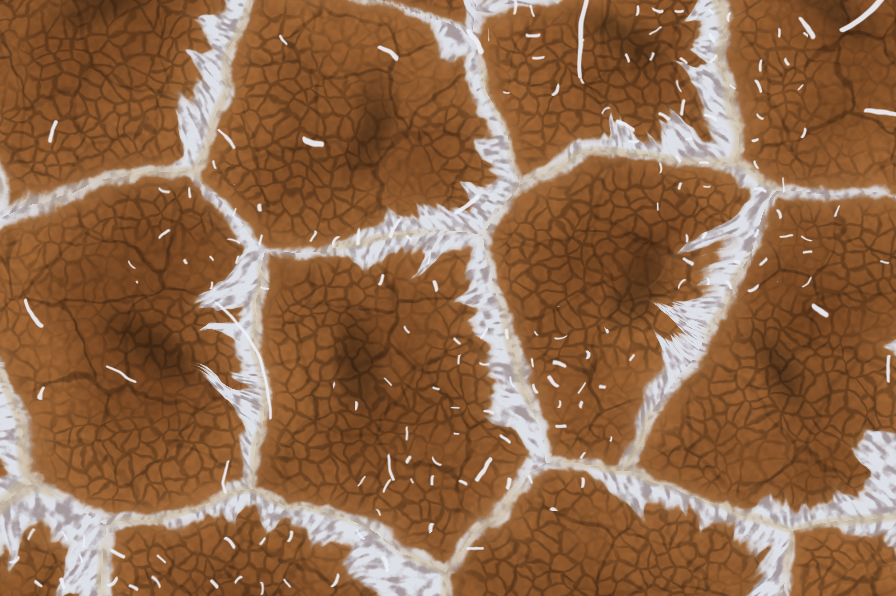
Write a WebGL 1 fragment shader that draws this texture.

```glsl
precision highp float;
// Wet brown tissue pockets with fine veins, split by pale, jagged membranes.
uniform vec2 u_resolution;

float hash(vec2 p) {
  vec3 q = fract(p.xyx * 0.1031);
  q += dot(q, q.yzx + 33.33);
  return fract((q.x + q.y) * q.z);
}

vec2 hash2(vec2 p) { return vec2(hash(p), hash(p + 57.3)); }

float noise(vec2 p) {
  vec2 i = floor(p), f = fract(p);
  f = f * f * (3.0 - 2.0 * f);
  return mix(mix(hash(i), hash(i + vec2(1, 0)), f.x),
             mix(hash(i + vec2(0, 1)), hash(i + vec2(1, 1)), f.x), f.y);
}

float fbm(vec2 p) {
  float sum = 0.0, amp = 0.53;
  for (int i = 0; i < 4; i++) {
    sum += amp * noise(p);
    p = mat2(1.6, 1.2, -1.2, 1.6) * p + 11.7;
    amp *= 0.5;
  }
  return sum;
}

vec2 warp(vec2 p, float scale, float amount) {
  return p + amount * (vec2(fbm(p * scale), fbm(p * scale + 31.0)) - 0.5);
}

mat2 rotation(float a) { return mat2(cos(a), sin(a), -sin(a), cos(a)); }

// Voronoi: xy = vector to the cell centre, z = distance to the border, w = cell id
vec4 cells(vec2 p, float jitter) {
  vec2 base = floor(p), f = fract(p), nearest = vec2(9.0), home = vec2(0.0);
  for (int y = -1; y <= 1; y++) for (int x = -1; x <= 1; x++) {
    vec2 g = vec2(float(x), float(y));
    vec2 r = g + 0.5 + jitter * (hash2(base + g) - 0.5) - f;
    if (dot(r, r) < dot(nearest, nearest)) { nearest = r; home = g; }
  }
  float border = 9.0;
  for (int y = -2; y <= 2; y++) for (int x = -2; x <= 2; x++) {
    vec2 g = home + vec2(float(x), float(y));
    vec2 r = g + 0.5 + jitter * (hash2(base + g) - 0.5) - f;
    vec2 d = r - nearest;
    if (dot(d, d) > 0.0001) border = min(border, dot(0.5 * (nearest + r), normalize(d)));
  }
  return vec4(nearest, border, hash(base + home + 7.0));
}

// Thin dark lines on the borders of a warped cell pattern
float veins(vec2 p, float scale, float width, float pixel) {
  float d = cells(p * scale, 0.95).z / scale;
  return 1.0 - smoothstep(width * 0.3, width + pixel, d);
}

// Scattered curved strokes, at most one in each grid square
float glints(vec2 p, float scale, float density, float halfLength, float width, float pixel) {
  vec2 id = floor(p * scale);
  vec2 q = fract(p * scale) - 0.5 - 0.4 * (hash2(id + 3.0) - 0.5);
  q = rotation(1.2 + 2.6 * (hash(id + 17.0) - 0.5)) * q;
  float reach = halfLength * mix(0.3, 1.0, hash(id + 29.0));
  q.y += (hash(id + 41.0) - 0.5) * 2.5 * (q.x * q.x - 0.03);
  q.x -= clamp(q.x, -reach, reach);
  float d = length(q) / scale - width * mix(0.6, 1.3, hash(id + 53.0));
  return step(hash(id + 71.0), density) * (1.0 - smoothstep(-pixel, pixel, d));
}

vec3 tissue(vec2 p, vec4 cell, float depth, float pixel) {
  vec3 ochre = vec3(0.61, 0.385, 0.20), umber = vec3(0.44, 0.255, 0.12);
  float mottling = fbm(p * 5.0 + cell.w * 20.0);
  float shade = 0.55 * smoothstep(0.0, 0.19, depth) + 1.3 * (mottling - 0.42);
  vec3 color = mix(ochre, umber, clamp(shade, 0.0, 1.0));
  vec2 bent = warp(p, 16.0, 0.045);
  float patchy = smoothstep(0.2, 0.65, noise(p * 9.0));
  float fine = veins(bent, 36.0, 0.0032, pixel) * mix(0.35, 1.0, patchy);
  float trunk = veins(warp(p, 9.0, 0.09), 8.0, 0.004, pixel) * (1.0 - 0.6 * patchy);
  color *= 1.0 - (0.24 * fine + 0.26 * trunk) * smoothstep(0.0, 0.05, depth);
  vec2 pit = rotation(cell.w * 6.0) * cell.xy * vec2(1.0, 2.4);
  color *= 1.0 - 0.3 * (1.0 - smoothstep(0.02, 0.28, length(pit)));
  return color * (0.94 + 0.12 * noise(p * 130.0));
}

void main() {
  vec2 p = gl_FragCoord.xy / u_resolution.y;
  float pixel = 1.0 / u_resolution.y;

  // Large pockets
  float pocketScale = 2.3;
  vec4 cell = cells(warp(p, 4.0, 0.11) * pocketScale + vec2(3.2, 5.6), 0.75);
  float depth = cell.z / pocketScale;
  float angle = atan(-cell.y, -cell.x);

  // Membrane fingers reach inward from one side of each pocket
  float side = smoothstep(0.15, 0.8, cos(angle - 2.0 * (cell.w - 0.5)));
  float finger = noise(vec2(angle * 7.0 + 2.0 * fbm(p * 12.0), cell.w * 90.0));
  float teeth = noise(vec2(angle * 26.0, cell.w * 50.0));
  float reach = 0.003 + 0.014 * noise(p * 6.0 + 4.0);
  reach += side * (0.008 + 0.09 * finger * finger + 0.018 * teeth);
  float inside = reach - depth + 0.016 * (fbm(p * 45.0) - 0.5);
  float membrane = smoothstep(-0.003 - pixel, 0.003 + pixel, inside);

  vec3 color = tissue(p, cell, depth, pixel);
  color = mix(color, vec3(0.66, 0.48, 0.31), 0.55 * exp(-90.0 * max(-inside, 0.0)));

  // Fibrous lilac-white membrane with a cream seam
  float fibre = noise(vec2(angle * 38.0, depth * 70.0)) * 0.5 + fbm(p * 70.0) * 0.5;
  vec3 web = mix(vec3(0.65, 0.60, 0.61), vec3(0.87, 0.88, 0.91), smoothstep(0.25, 0.58, fibre));
  float seam = (1.0 - smoothstep(0.002, 0.012, depth)) * smoothstep(0.25, 0.65, noise(p * 8.0));
  web = mix(web, vec3(0.81, 0.75, 0.65) * (0.88 + 0.2 * fibre), 0.75 * seam);
  color = mix(color, web, membrane * mix(0.82, 1.0, smoothstep(0.0, 0.015, inside)));

  // Wet highlights: clustered specks, short strokes, a few long curls
  float wet = smoothstep(0.5, 0.72, noise(p * 3.2 + 8.0));
  vec2 bent = warp(p, 14.0, 0.025);
  float shine = glints(bent, 24.0, 0.55 * wet, 0.24, 0.0024, pixel);
  shine = max(shine, glints(bent + 5.0, 7.0, 0.28, 0.17, 0.0036, pixel));
  shine = max(shine, glints(warp(p, 7.0, 0.03) + 2.0, 1.9, 0.3, 0.26, 0.0036, pixel));
  color = mix(color, vec3(0.93, 0.94, 0.97), 0.93 * shine);

  gl_FragColor = vec4(color, 1.0);
}
```
